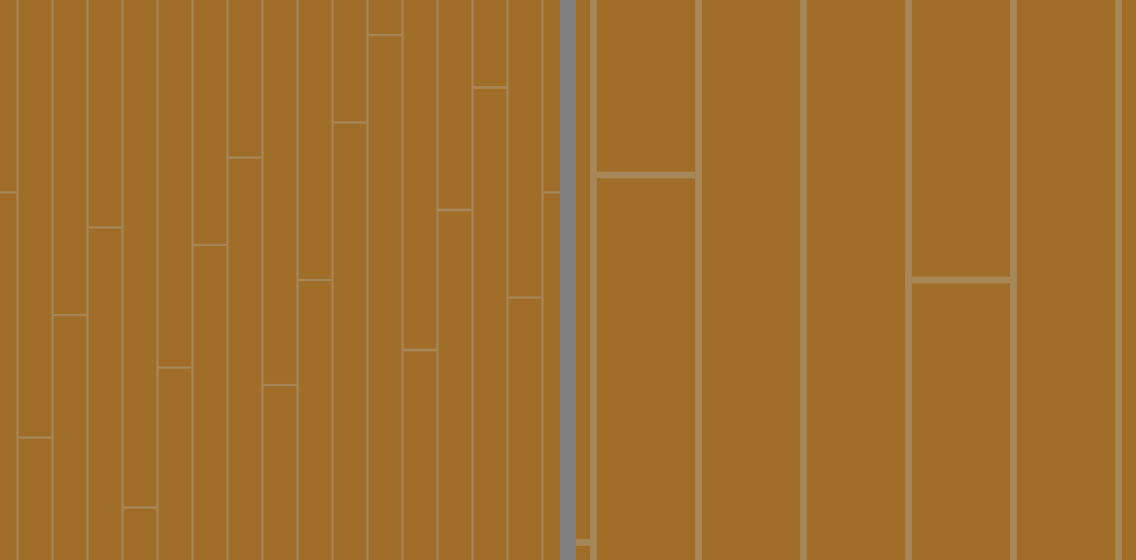
Left: the whole. Right: its middle third, enlarged.
This texture is drawn by a WebGL 2 fragment shader. Its source:

```glsl
#version 300 es
precision highp float;
// Draws narrow upright wooden planks with pale seams and one staggered butt joint each.

uniform vec2 u_resolution;
out vec4 fragColor;

const float PLANKS = 16.0;
const float JOINT_STEPS = 32.0;
const float SEAM_WIDTH = 1.0 / 256.0;
const vec3 WOOD = vec3(0.63, 0.43, 0.16);
const vec3 SEAM = vec3(0.65, 0.53, 0.35);

// Joint height of each plank, in steps from the bottom
const int STAGGER[16] = int[16](21, 7, 14, 19, 3, 11, 18, 23, 10, 16, 25, 30, 12, 20, 27, 15);

// Distance between two positions on an axis that wraps every unit
float wrapDistance(float a, float b) {
    return abs(fract(a - b + 0.5) - 0.5);
}

// Antialiased coverage of a line, given the distance to its centre
float lineMask(float dist, float width, float pixel) {
    return clamp((0.5 * width - dist) / pixel + 0.5, 0.0, 1.0);
}

// Seams between planks; the first plank straddles the canvas edge
float plankSeams(float x, float pixel) {
    float dist = wrapDistance(x * PLANKS, 0.5) / PLANKS;
    return lineMask(dist, SEAM_WIDTH, pixel);
}

// The single crosswise joint of the plank under this point
float plankJoint(vec2 uv, float pixel) {
    int plank = int(mod(floor(uv.x * PLANKS + 0.5), PLANKS));
    float height = float(STAGGER[plank]) / JOINT_STEPS;
    // A few planks have slightly wider joints
    float width = SEAM_WIDTH * (plank >= 12 && plank <= 14 ? 1.2 : 1.0);
    return lineMask(wrapDistance(uv.y, height), width, pixel);
}

void main() {
    vec2 uv = gl_FragCoord.xy / u_resolution;
    vec2 pixel = 1.0 / u_resolution;
    float seams = max(plankSeams(uv.x, pixel.x), plankJoint(uv, pixel.y));
    fragColor = vec4(mix(WOOD, SEAM, seams), 1.0);
}
```
